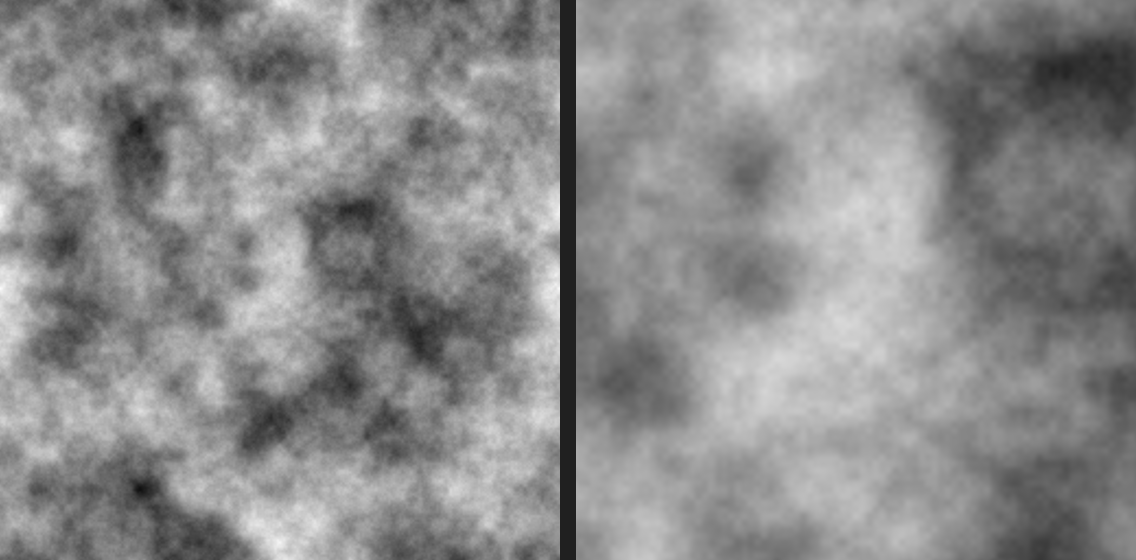
Left, the full canvas; right, a detail of the centre.
This texture is drawn by a WebGL 1 fragment shader. Its source:

```glsl
precision highp float;
// Soft grey clouds with fine grain: fractal value noise on a square lattice.
// Each octave doubles the lattice and weakens by a fixed gain; every lattice
// wraps at a whole number of cells, so the square tiles without a seam.

uniform vec2 u_resolution;

const int OCTAVES = 6;
const float BASE_CELLS = 8.0;    // lattice cells across the tile, first octave
const float GAIN = 0.6;          // strength of each octave against the last
const float MID_GREY = 0.511;    // grey where the noise is one half
const float CONTRAST = 1.24;
const vec2 SEED = vec2(23.0, 61.0);

// Random value from 0 to 1 for a lattice point
float hash(vec2 p) {
  vec3 q = fract(p.xyx * 0.1031);
  q += dot(q, q.yzx + 33.33);
  return fract((q.x + q.y) * q.z);
}

// Smooth value noise that repeats after the given number of cells
float wrappedNoise(vec2 p, float cells, vec2 seed) {
  vec2 cell = floor(p);
  vec2 f = p - cell;
  vec2 blend = f * f * (3.0 - 2.0 * f);
  vec2 low = mod(cell, cells);
  vec2 high = mod(cell + 1.0, cells);
  float bottom = mix(hash(low + seed), hash(vec2(high.x, low.y) + seed), blend.x);
  float top = mix(hash(vec2(low.x, high.y) + seed), hash(high + seed), blend.x);
  return mix(bottom, top, blend.y);
}

// Weighted average of all octaves
float cloudDensity(vec2 uv) {
  float sum = 0.0;
  float total = 0.0;
  float strength = 1.0;
  float cells = BASE_CELLS;
  vec2 seed = SEED;
  for (int i = 0; i < OCTAVES; i++) {
    sum += strength * wrappedNoise(uv * cells, cells, seed);
    total += strength;
    strength *= GAIN;
    cells *= 2.0;
    seed += SEED.yx;
  }
  return sum / total;
}

void main() {
  vec2 uv = gl_FragCoord.xy / u_resolution;
  // Dense cloud is dark
  float grey = MID_GREY - CONTRAST * (cloudDensity(uv) - 0.5);
  gl_FragColor = vec4(vec3(clamp(grey, 0.0, 1.0)), 1.0);
}
```
